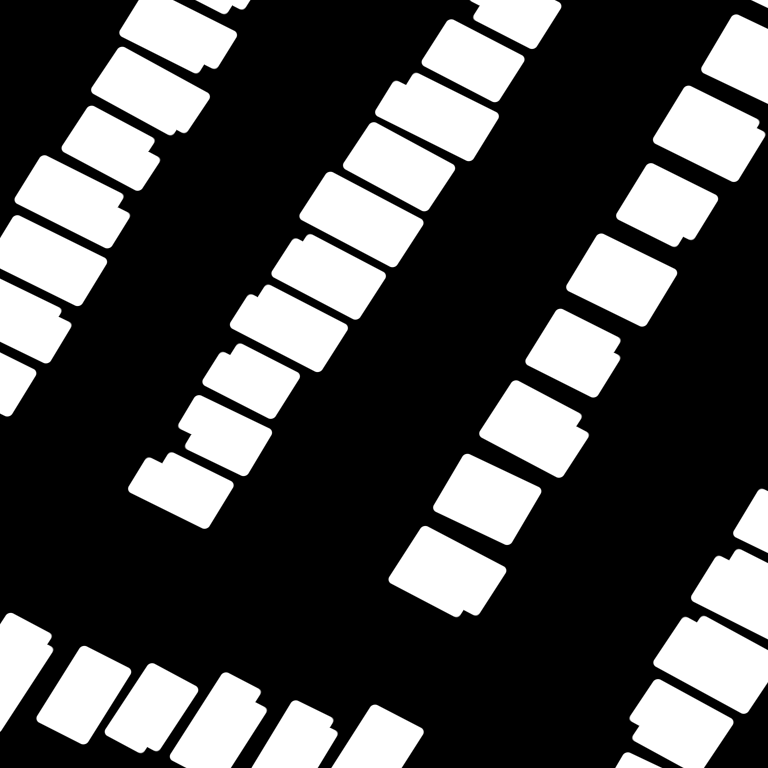
Give the GLSL for this pattern, as a three.js fragment shader.

```glsl
// Rows of white building footprints on black, like a plan of a housing estate.
// Each row steps one rounded, slightly sheared box along a line; a sine hash
// varies the length, offset and turn of each box and cuts a notch from a corner.
#define GROUND vec3(0.0)
#define BLOCK vec3(1.0)
#define TILT -0.471
#define SHEAR 0.09
#define CORNER 0.007
#define LENGTH_VARIATION 0.17
#define SHIFT 0.007
#define TURN 0.03
#define NOTCH_CHANCE 0.7
#define NOTCH_SIZE 0.018
#define MAX_BLOCKS 10

varying vec2 vUv;

float hash(vec2 p) {
  return fract(sin(dot(p, vec2(127.1, 311.7))) * 43758.5453);
}

vec2 rotate(vec2 p, float angle) {
  float c = cos(angle), s = sin(angle);
  return vec2(c * p.x + s * p.y, c * p.y - s * p.x);
}

float box(vec2 p, vec2 halfSize) {
  vec2 d = abs(p) - halfSize;
  return length(max(d, 0.0)) + min(max(d.x, d.y), 0.0);
}

// Rounded intersection of two distances
float smoothMax(float a, float b, float r) {
  float h = max(r - abs(a - b), 0.0) / r;
  return max(a, b) + h * h * r * 0.25;
}

// One footprint; side is the end (-1 or 1) that carries the notch
float footprint(vec2 p, vec2 halfSize, float side, vec2 id) {
  vec2 longAxis = halfSize.x > halfSize.y ? vec2(1.0, 0.15) : vec2(0.15, 1.0);
  halfSize *= 1.0 + longAxis * LENGTH_VARIATION * (2.0 * hash(id) - 1.0);
  p = rotate(p, TILT + TURN * (2.0 * hash(id + 3.1) - 1.0));
  p.x -= SHEAR * p.y + SHIFT * (2.0 * hash(id + 5.7) - 1.0);
  float d = box(p, halfSize - CORNER) - CORNER;

  if (hash(id + 8.3) < NOTCH_CHANCE) {
    vec2 corner = halfSize * vec2(side, hash(id + 11.9) < 0.6 ? -1.0 : 1.0);
    vec2 cut = NOTCH_SIZE * (0.6 + 0.6 * vec2(hash(id + 14.2), hash(id + 17.6)));
    d = smoothMax(d, -box(p - corner, cut), CORNER);
  }
  return d;
}

// A line of footprints from start, one every stride
float row(vec2 p, vec2 start, vec2 stride, int count, vec2 halfSize, float side, float seed) {
  float d = 1.0;
  for (int i = 0; i < MAX_BLOCKS; i++) {
    if (i >= count) break;
    float k = float(i);
    d = min(d, footprint(p - start - k * stride, halfSize, side, vec2(k, seed)));
  }
  return d;
}

void main() {
  vec2 p = vUv;

  // Four slanting rows, left to right
  float d = row(p, vec2(0.276, 1.029), vec2(-0.0430, -0.0736), 8, vec2(0.065, 0.0362), 1.0, 1.0);
  d = min(d, row(p, vec2(0.664, 0.990), vec2(-0.0473, -0.0695), 10, vec2(0.062, 0.0362), -1.0, 2.0));
  d = min(d, row(p, vec2(1.043, 1.016), vec2(-0.0579, -0.0954), 9, vec2(0.058, 0.0435), 1.0, 3.0));
  d = min(d, row(p, vec2(1.029, 0.314), vec2(-0.0482, -0.0872), 5, vec2(0.063, 0.0437), -1.0, 4.0));

  // Upright row along the bottom
  d = min(d, row(p, vec2(0.010, 0.121), vec2(0.0938, -0.0234), 6, vec2(0.038, 0.066), 1.0, 5.0));

  float edge = fwidth(vUv.x) * 0.75;
  gl_FragColor = vec4(mix(BLOCK, GROUND, smoothstep(-edge, edge, d)), 1.0);
}
```
